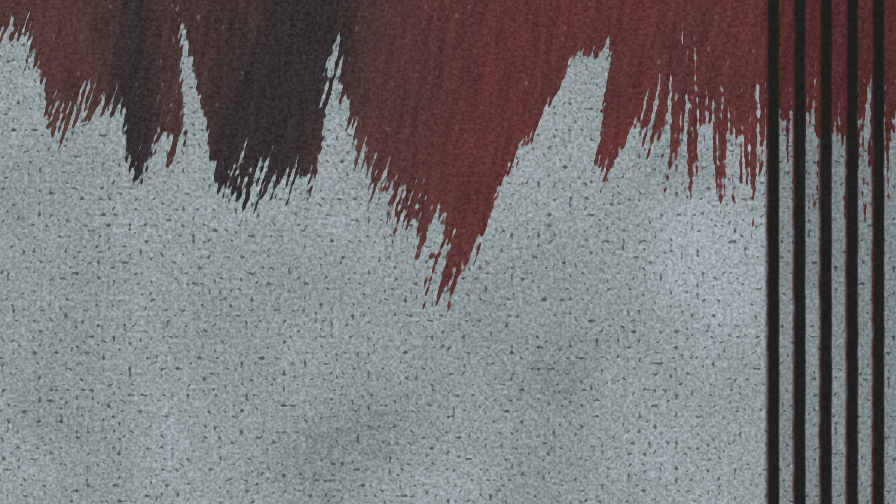
A Shadertoy shader for this texture:

```glsl
// Weathered concrete wall with worn red-brown paint brushed down from the top
// and dark vertical grooves at the right. A sampled edge profile sets how far
// the paint reaches; sheared gradient noise breaks that edge into streaks.

const vec3 CONCRETE_LIGHT = vec3(0.62, 0.665, 0.68);
const vec3 CONCRETE_DARK  = vec3(0.47, 0.515, 0.52);
const vec3 PAINT_RED      = vec3(0.37, 0.205, 0.205);
const vec3 PAINT_BROWN    = vec3(0.32, 0.225, 0.215);
const vec3 PAINT_SOOT     = vec3(0.205, 0.185, 0.19);
const vec3 GROOVE_DARK    = vec3(0.115, 0.125, 0.115);
const vec3 GROOVE_RUST    = vec3(0.29, 0.15, 0.155);

const float BRUSH_LEAN   = 0.30;   // sideways drift of strokes per unit of depth
const float LEAN_PIVOT   = 0.23;
const float GRAIN_FREQ   = 165.0;
const float GROOVE_START = 1.517;
const float GROOVE_FIRST = 1.535;
const float GROOVE_PITCH = 0.0521;
const float GROOVE_HALF  = 0.0095;

// Depth of the paint edge below the top, at even steps along the wall
const float EDGE_STEPS = 18.0;     // samples per unit of width
const float EDGE[29] = float[29](
    0.05, 0.08, 0.26, 0.22, 0.20, 0.34, 0.27, 0.28, 0.38, 0.37,
    0.36, 0.335, 0.31, 0.325, 0.37, 0.42, 0.45, 0.52, 0.58, 0.30,
    0.12, 0.10, 0.35, 0.23, 0.24, 0.28, 0.30, 0.32, 0.35);

vec2 gradientAt(ivec2 cell) {
    uint h = uint(cell.x) * 1597334677u ^ uint(cell.y) * 3812015801u;
    h = (h ^ (h >> 15)) * 2246822519u;
    h = (h ^ (h >> 13)) * 3266489917u;
    float a = float(h >> 8) * 6.28319 / 16777216.0;
    return vec2(cos(a), sin(a));
}

// Gradient noise, about -0.7 to 0.7
float noise(vec2 p) {
    ivec2 i = ivec2(floor(p));
    vec2 f = fract(p), u = f * f * f * (f * (f * 6.0 - 15.0) + 10.0);
    float a = dot(gradientAt(i), f);
    float b = dot(gradientAt(i + ivec2(1, 0)), f - vec2(1, 0));
    float c = dot(gradientAt(i + ivec2(0, 1)), f - vec2(0, 1));
    float d = dot(gradientAt(i + ivec2(1, 1)), f - vec2(1, 1));
    return mix(mix(a, b, u.x), mix(c, d, u.x), u.y);
}

float fbm(vec2 p) {
    float sum = 0.0, amp = 1.0;
    for (int i = 0; i < 5; i++) {
        sum += amp * noise(p);
        p = mat2(1.6, 1.2, -1.2, 1.6) * p + 7.3;
        amp *= 0.55;
    }
    return sum;
}

float bump(float x, float centre, float width) {
    float t = (x - centre) / width;
    return exp(-t * t);
}

float blob(vec2 p, vec2 centre, vec2 size) {
    vec2 t = (p - centre) / size;
    return exp(-dot(t, t));
}

float edgeDepth(float x) {
    float t = clamp(x * EDGE_STEPS, 0.0, 27.999);
    int i = int(t);
    return mix(EDGE[i], EDGE[i + 1], smoothstep(0.0, 1.0, fract(t)));
}

// w.x runs along the wall, w.y is depth below the top
float paintCover(vec2 w) {
    float drift = BRUSH_LEAN * (w.y - LEAN_PIVOT) * (1.0 - smoothstep(1.24, 1.38, w.x));
    float edgeX = w.x + drift * smoothstep(0.65, 0.95, w.x);
    float brushX = w.x + drift;
    float inGrooves = step(GROOVE_START, w.x);

    float edge = mix(edgeDepth(edgeX + 0.006 * fbm(w * 30.0)), 0.27, inGrooves);
    edge -= 0.21 * bump(w.x, 0.355 + 0.13 * w.y, 0.019);   // narrow bare shards
    edge -= 0.18 * bump(w.x, 0.655 + 0.05 * w.y, 0.030);

    float soft = 0.13 + 0.07 * bump(w.x, 0.82, 0.2) + 0.17 * smoothstep(1.26, 1.36, w.x);
    soft -= 0.08 * bump(edgeX, 1.13, 0.1);

    float streak = 0.75 * noise(vec2(brushX * 120.0, w.y * 8.0))
                 + 0.55 * noise(vec2(brushX * 48.0, w.y * 5.0) + 31.0)
                 + 0.45 * noise(vec2(brushX * 150.0, w.y * 60.0) + 11.0)
                 + 0.25 * fbm(w * 14.0);
    return smoothstep(-0.12, 0.12, (edge - w.y) / soft + streak);
}

vec3 concrete(vec2 w, float grain) {
    float tone = 0.62 + 0.30 * fbm(w * 4.0) + 0.12 * fbm(w * 26.0);
    tone += 0.40 * blob(w, vec2(1.42, 0.46), vec2(0.13, 0.16));
    tone -= 0.40 * blob(w, vec2(0.67, 0.85), vec2(0.13, 0.10));
    tone -= 0.35 * blob(w, vec2(1.09, 0.78), vec2(0.10, 0.13));
    tone -= 0.35 * blob(w, vec2(1.36, 0.35), vec2(0.07, 0.06));
    tone -= 0.25 * blob(w, vec2(0.11, 0.84), vec2(0.10, 0.08));
    vec3 col = mix(CONCRETE_DARK, CONCRETE_LIGHT, clamp(tone, -0.2, 1.2)) + 0.15 * grain;
    float pits = smoothstep(0.27, 0.5, noise(w * 95.0 + 53.0));
    return col * (1.0 - 0.38 * pits);
}

vec3 paint(vec2 w, float grain) {
    float soot = bump(w.x, 0.27 - 0.05 * w.y, 0.055) + bump(w.x, 0.63 - 0.3 * w.y, 0.12);
    soot += 0.45 * bump(w.x, 0.46, 0.12) + 0.3 * fbm(w * vec2(9.0, 4.0));
    vec3 col = mix(PAINT_BROWN, PAINT_RED, smoothstep(0.65, 1.0, w.x));
    col = mix(col, PAINT_SOOT, clamp(soot, 0.0, 1.0));
    col *= 1.0 + 0.18 * noise(vec2(w.x * 70.0 + w.y * 12.0, w.y * 9.0));
    float chips = smoothstep(0.42, 0.62, noise(w * vec2(80.0, 45.0) + 5.0));
    return col + 0.07 * grain + 0.13 * chips;
}

void mainImage(out vec4 fragColor, in vec2 fragCoord) {
    vec2 w = fragCoord / iResolution.y;
    w.y = 1.0 - w.y;
    float pixel = 1.0 / iResolution.y;
    float grain = noise(w * GRAIN_FREQ) + 0.6 * noise(w * GRAIN_FREQ * 0.55 + 19.0);

    vec3 col = mix(concrete(w, grain), paint(w, grain), paintCover(w));

    // Grooves: rust along both lips, shadow in the middle
    float g = (fract((w.x - GROOVE_FIRST) / GROOVE_PITCH + 0.5) - 0.5) * GROOVE_PITCH;
    g += 0.0012 * noise(vec2(w.x * 4.0, w.y * 22.0));
    float side = smoothstep(GROOVE_START - pixel, GROOVE_START + pixel, w.x);
    float lip = 1.0 - smoothstep(0.0, 0.006, abs(g + 0.002) - GROOVE_HALF);
    float shade = 1.0 - smoothstep(-0.002, 0.002 + pixel, abs(g) - GROOVE_HALF);
    float rust = 0.75 + 0.5 * noise(w * vec2(60.0, 25.0));
    col = mix(col, col * 0.86, side);
    col = mix(col, GROOVE_RUST, side * lip * clamp(rust, 0.0, 1.0));
    col = mix(col, GROOVE_DARK + 0.03 * grain, side * shade * 0.96);

    fragColor = vec4(clamp(col, 0.0, 1.0), 1.0);
}
```
